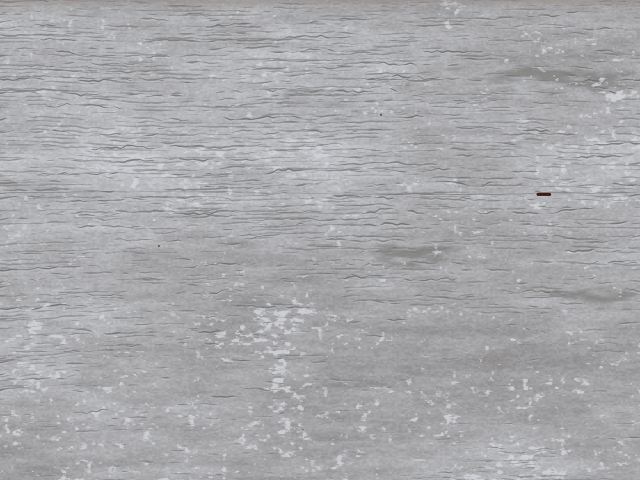
Write a WebGL 1 fragment shader that draws this texture.

```glsl
precision highp float;
uniform vec2 u_resolution;

const vec3 SHADE = vec3(0.57, 0.563, 0.567);
const vec3 CHALK = vec3(0.79, 0.80, 0.82);
const vec3 CRACK = vec3(0.37, 0.37, 0.365);
const vec3 BARE_WOOD = vec3(0.48, 0.48, 0.47);
const vec3 DUST = vec3(0.56, 0.52, 0.49);
const vec3 RUST = vec3(0.24, 0.11, 0.08);

float hash(vec2 p) {
  vec3 q = fract(p.xyx * vec3(0.1031, 0.1030, 0.0973));
  q += dot(q, q.yzx + 33.33);
  return fract((q.x + q.y) * q.z);
}

float noise(vec2 p) {
  vec2 cell = floor(p);
  vec2 f = fract(p);
  f = f * f * (3.0 - 2.0 * f);
  float low = mix(hash(cell), hash(cell + vec2(1.0, 0.0)), f.x);
  float high = mix(hash(cell + vec2(0.0, 1.0)), hash(cell + 1.0), f.x);
  return mix(low, high, f.y);
}

float fbm(vec2 p) {
  float sum = 0.0;
  float gain = 0.5;
  for (int i = 0; i < 5; i++) {
    sum += gain * noise(p);
    p = mat2(1.9, 0.25, -0.25, 1.9) * p + 17.3;
    gain *= 0.5;
  }
  return sum;
}

// Soft elliptical region
float patchMask(vec2 p, vec2 centre, vec2 radius) {
  vec2 d = (p - centre) / radius;
  return exp(-dot(d, d));
}

// Antialiased coverage of a signed distance
float cover(float d, float px) {
  return clamp(0.5 - d / px, 0.0, 1.0);
}

// Broken horizontal cracks: x = dark gap, y = lifted pale lip
vec2 cracks(vec2 p, float rows, float density, float seed, float px) {
  p.y += 0.02 * noise(p * vec2(3.0, 4.0) + seed);
  p.y += 0.003 * noise(p * vec2(45.0, 30.0) + seed);
  float id = floor(p.y * rows) + seed * 31.0;
  float shift = 60.0 * hash(vec2(id, seed));
  float wander = 0.3 * noise(vec2(p.x * 24.0 + shift, id))
               + 0.16 * noise(vec2(p.x * 90.0 + shift, id)) - 0.23;
  float y = (fract(p.y * rows) - 0.5 + wander) / rows;
  float run = 0.6 * noise(vec2(p.x * 12.0 + shift, id))
            + 0.4 * noise(vec2(p.x * 55.0 + shift, id));
  float opening = smoothstep(1.0 - density, 1.2 - density * 0.5, run);
  float halfWidth = 0.0019 * opening;
  float gap = cover(abs(y) - halfWidth, px);
  float lip = cover(abs(y + 0.003) - halfWidth, px);
  return vec2(gap, lip) * smoothstep(0.0, 0.3, opening);
}

// Sparse round pits on a jittered cell grid
float pits(vec2 p, float cells, float px) {
  vec2 cell = floor(p * cells);
  vec2 centre = 0.2 + 0.6 * vec2(hash(cell + 3.1), hash(cell + 8.7));
  float radius = 0.0035 * smoothstep(0.86, 1.0, hash(cell + 21.0));
  float d = length(fract(p * cells) - centre) / cells;
  return cover(d - radius, px) * step(0.001, radius);
}

void main() {
  float px = 1.0 / u_resolution.y;
  vec2 p = gl_FragCoord.xy * px;
  float cloud = fbm(p * vec2(3.0, 4.5) + 4.0);
  float streak = fbm(p * vec2(10.0, 55.0) + 9.0);
  float ragged = fbm(p * vec2(75.0, 120.0) + 2.0);

  // Faded paint, with broad chalky areas and fine grain
  float chalky = patchMask(p, vec2(0.12, 0.64), vec2(0.38, 0.16))
               + patchMask(p, vec2(0.60, 0.69), vec2(0.12, 0.05))
               + 1.3 * patchMask(p, vec2(1.22, 0.73), vec2(0.15, 0.15));
  float tone = 0.41 + 0.75 * (cloud - 0.48) + 0.6 * (streak - 0.48);
  tone += 0.10 * smoothstep(0.15, 0.75, p.y) + 0.17 * chalky * (0.3 + cloud);
  tone -= 0.10 * patchMask(p, vec2(0.50, 0.50), vec2(0.22, 0.22));
  tone += 0.28 * (noise(p * vec2(210.0, 330.0)) - 0.5);
  tone += 0.18 * (noise(p * vec2(70.0, 240.0) + 40.0) - 0.5);
  vec3 color = mix(SHADE, CHALK, tone);

  // Weathered stains, torn into streaks along the grain
  float stainArea = patchMask(p, vec2(1.15, 0.84), vec2(0.20, 0.035))
                  + patchMask(p, vec2(1.25, 0.385), vec2(0.12, 0.016))
                  + patchMask(p, vec2(0.87, 0.47), vec2(0.10, 0.03))
                  + 0.6 * patchMask(p, vec2(0.66, 0.77), vec2(0.12, 0.04));
  float torn = fbm(p * vec2(20.0, 85.0) + 6.0);
  float stain = smoothstep(0.55, 0.95, 0.45 * stainArea + 0.85 * torn);
  color = mix(color, BARE_WOOD, 0.7 * stain);

  // Scattered small flecks of white paint, dense in a few worn areas
  float worn = patchMask(p, vec2(0.55, 0.33), vec2(0.11, 0.07))
             + 0.8 * patchMask(p, vec2(0.59, 0.22), vec2(0.03, 0.10))
             + 0.8 * patchMask(p, vec2(1.22, 0.72), vec2(0.16, 0.16))
             + 0.8 * patchMask(p, vec2(0.60, 0.69), vec2(0.10, 0.05))
             + 0.5 * smoothstep(0.48, 0.7, cloud)
             + 0.4 * (1.0 - smoothstep(0.08, 0.4, p.y));
  float cluster = 0.35 * (fbm(p * vec2(14.0, 20.0) + 30.0) - 0.48);
  float fleck = smoothstep(0.68, 0.86, ragged + cluster + 0.18 * min(worn, 1.1));
  color = mix(color, CHALK + 0.03, 0.85 * fleck);

  // Three sizes of crack, sparser toward the bottom
  float density = mix(0.28, 0.50, smoothstep(0.1, 0.55, p.y)) + 0.5 * (cloud - 0.48);
  vec2 split = cracks(p, 36.0, density, 1.0, px);
  split = max(split, 0.8 * cracks(p, 70.0, density, 5.0, px));
  split = max(split, 0.55 * cracks(p, 120.0, density + 0.06, 9.0, px));
  color = mix(color, CHALK, 0.4 * split.y);
  color = mix(color, CRACK, 0.68 * split.x);

  // Board seam, pits, rusty slot and dusty upper edge
  float seamY = p.y - 0.597 - 0.003 * sin(p.x * 5.0) - 0.002 * noise(p.xx * 30.0);
  float seam = cover(abs(seamY) - 0.0008, px);
  color = mix(color, CRACK, seam * (0.15 + 0.5 * noise(vec2(p.x * 14.0, 2.0))));
  color = mix(color, CRACK * 0.7, 0.8 * pits(p, 7.0, px));
  vec2 slot = p - vec2(1.133, 0.595);
  slot.x -= clamp(slot.x, -0.012, 0.012);
  color = mix(color, RUST, cover(length(slot) - 0.0032, px));
  color = mix(color, DUST, 0.5 * smoothstep(0.98, 1.0, p.y + 0.02 * (streak - 0.5)));
  gl_FragColor = vec4(color, 1.0);
}
```
